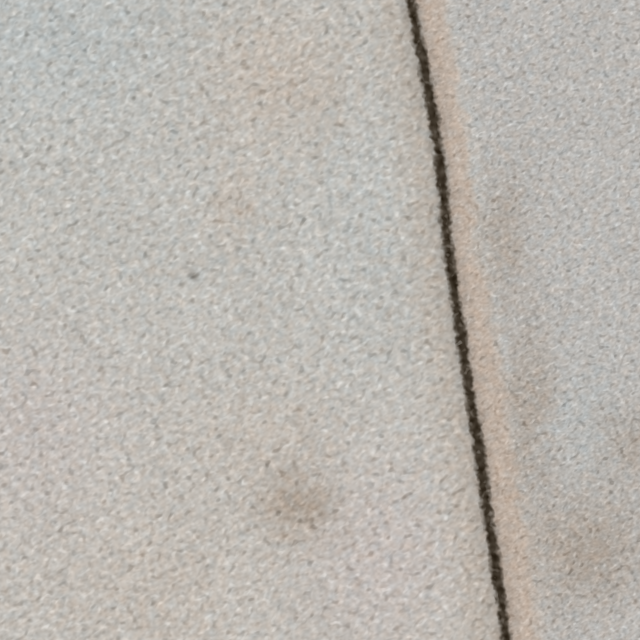
Reproduce this texture procedurally as a Shadertoy shader.

```glsl
// Weathered speckled concrete slab split by a dark slanted joint with a sandy rim.

vec2 hash2(vec2 cell) {
    vec3 h = fract(cell.xyx * vec3(0.1031, 0.1030, 0.0973));
    h += dot(h, h.yzx + 33.33);
    return fract((h.xx + h.yz) * h.zy);
}

float cornerSlope(vec2 cell, vec2 offset) {
    return dot(hash2(cell) * 2.0 - 1.0, offset);
}

// Gradient noise, roughly -0.7 to 0.7
float noise(vec2 p) {
    vec2 i = floor(p), f = fract(p);
    vec2 w = f * f * f * (f * (f * 6.0 - 15.0) + 10.0);
    vec2 e = vec2(1.0, 0.0);
    float low = mix(cornerSlope(i, f), cornerSlope(i + e.xy, f - e.xy), w.x);
    float high = mix(cornerSlope(i + e.yx, f - e.yx), cornerSlope(i + e.xx, f - e.xx), w.x);
    return mix(low, high, w.y);
}

float fbm(vec2 p) {
    float sum = 0.0, amp = 1.0;
    for (int i = 0; i < 4; i++) {
        sum += amp * noise(p);
        p = mat2(0.8, 0.6, -0.6, 0.8) * p * 2.03 + 17.3;
        amp *= 0.5;
    }
    return sum;
}

// Soft elliptical stain, 1 at its centre
float blob(vec2 p, vec2 centre, vec2 radius) {
    vec2 d = (p - centre) / radius;
    return exp(-dot(d, d));
}

float band(float x, float left, float right, float soft) {
    return smoothstep(left - soft, left + soft, x) * (1.0 - smoothstep(right - soft, right + soft, x));
}

float jointCentre(float y) {
    float bend = (y - 0.79) / 0.14;
    return 0.792 - 0.151 * y + 0.009 * exp(-bend * bend) + 0.003 * noise(vec2(y * 18.0, 4.5));
}

// Broad tints of the slab and its stains
vec3 slabColour(vec2 p, float side) {
    vec3 colour = mix(vec3(0.752, 0.734, 0.708), vec3(0.742, 0.735, 0.714), smoothstep(0.1, 0.7, p.y));
    colour = mix(colour, vec3(0.718, 0.708, 0.694), smoothstep(0.02, 0.09, side) * 0.85);
    vec2 q = p + 0.035 * vec2(fbm(p * 16.0), fbm(p * 16.0 + 31.0));

    vec3 cool = vec3(0.715, 0.738, 0.738), sand = vec3(0.755, 0.700, 0.648);
    vec3 brown = vec3(0.635, 0.580, 0.525), pink = vec3(0.765, 0.724, 0.712);
    colour = mix(colour, cool, 0.65 * blob(q, vec2(0.05, 0.94), vec2(0.24, 0.13)));
    colour = mix(colour, cool, 0.30 * blob(q, vec2(0.56, 0.70), vec2(0.06, 0.28)));
    colour = mix(colour, cool, 0.40 * blob(q, vec2(0.91, 0.34), vec2(0.05, 0.10)));
    colour = mix(colour, sand, 0.55 * blob(q, vec2(0.44, 0.88), vec2(0.13, 0.11)));
    colour = mix(colour, sand, 0.45 * blob(q, vec2(0.365, 0.68), vec2(0.03, 0.06)));
    colour = mix(colour, sand, 0.30 * blob(q, vec2(0.41, 0.32), vec2(0.12, 0.07)));
    colour = mix(colour, sand, 0.25 * blob(q, vec2(0.24, 0.08), vec2(0.14, 0.12)));
    colour = mix(colour, pink, 0.50 * blob(q, vec2(0.59, 0.13), vec2(0.11, 0.14)));
    colour = mix(colour, pink, 0.40 * blob(q, vec2(0.05, 0.33), vec2(0.12, 0.14)));
    colour = mix(colour, brown, 0.70 * blob(q, vec2(0.462, 0.210), vec2(0.062, 0.054)));
    colour = mix(colour, brown, 0.45 * blob(q, vec2(0.785, 0.63), vec2(0.04, 0.11)));
    colour = mix(colour, brown, 0.50 * blob(q, vec2(0.825, 0.36), vec2(0.04, 0.12)));
    colour = mix(colour, brown, 0.60 * blob(q, vec2(0.91, 0.14), vec2(0.10, 0.09)));
    colour = mix(colour, brown, 0.45 * blob(q, vec2(0.99, 0.31), vec2(0.05, 0.05)));
    return colour + 0.020 * fbm(p * 9.0 + 5.0);
}

// Mineral grains: clumps, blurred slanted mottling, dark pits and pale chips
float grain(vec2 p, float scale) {
    vec2 q = mat2(0.85, -0.53, 0.53, 0.85) * p * scale;
    q *= vec2(0.85, 1.15);
    float clump = noise(q * 0.45 + 19.0), coarse = noise(q), fine = noise(q * 1.6 + 41.0);
    float pits = smoothstep(0.05, 0.55, noise(q * 0.95 + 73.0));
    float chips = smoothstep(0.05, 0.55, noise(q * 1.1 + 127.0));
    return 0.040 * clump + 0.105 * coarse + 0.075 * fine - 0.105 * pits + 0.070 * chips + 0.006;
}

void mainImage(out vec4 fragColor, in vec2 fragCoord) {
    vec2 p = fragCoord / iResolution.xy;
    float side = p.x - jointCentre(p.y);
    vec3 colour = slabColour(p, side);

    // Worn shoulder on the left, sandy rim on the right, both feathered
    float wobble = 0.018 * fbm(p * vec2(20.0, 14.0)) + 0.008 * noise(p * 90.0);
    float shoulder = band(side + wobble, -0.058, 0.0, 0.030);
    colour = mix(colour, vec3(0.700, 0.655, 0.607), 0.52 * shoulder);
    float rimWidth = 0.053 - 0.010 * blob(vec2(p.y, 0.0), vec2(0.70, 0.0), vec2(0.16, 1.0));
    float rim = band(side + 0.7 * wobble, 0.004, rimWidth, 0.012);
    vec3 rimColour = vec3(0.742, 0.676, 0.620) + 0.040 * fbm(p * 28.0 + 11.0);
    colour = mix(colour, rimColour, 0.80 * rim);

    // Speckle, finer beyond the joint
    float speckle = mix(grain(p, 98.0), grain(p, 128.0), smoothstep(-0.02, 0.02, side));
    colour += speckle * (1.0 - 0.15 * rim) * vec3(0.98, 1.0, 1.02);
    colour += 0.028 * vec3(1.0, -0.1, -0.9) * noise(p * 65.0 + 19.0);
    colour -= 0.20 * blob(p, vec2(0.301, 0.570), vec2(0.007));

    // Dark joint: broken core, feathered edges crossed by stray grains
    float ragged = side + 0.005 * noise(p * 85.0) + 0.004 * noise(p * 160.0);
    float halfWidth = 0.0085 + 0.0030 * noise(vec2(p.y * 17.0, 2.5));
    colour *= 1.0 - 0.16 * exp(-pow(side / 0.016, 2.0));
    float gap = 1.0 - smoothstep(halfWidth - 0.0060, halfWidth + 0.0040, abs(ragged));
    float stray = smoothstep(0.10, 0.50, noise(p * 105.0 + 57.0));
    vec3 gapColour = vec3(0.225, 0.192, 0.150) + 0.20 * noise(p * 95.0 + 3.0);
    colour = mix(colour, gapColour, gap * (0.97 - 0.40 * stray));

    fragColor = vec4(clamp(colour, 0.0, 1.0), 1.0);
}
```
